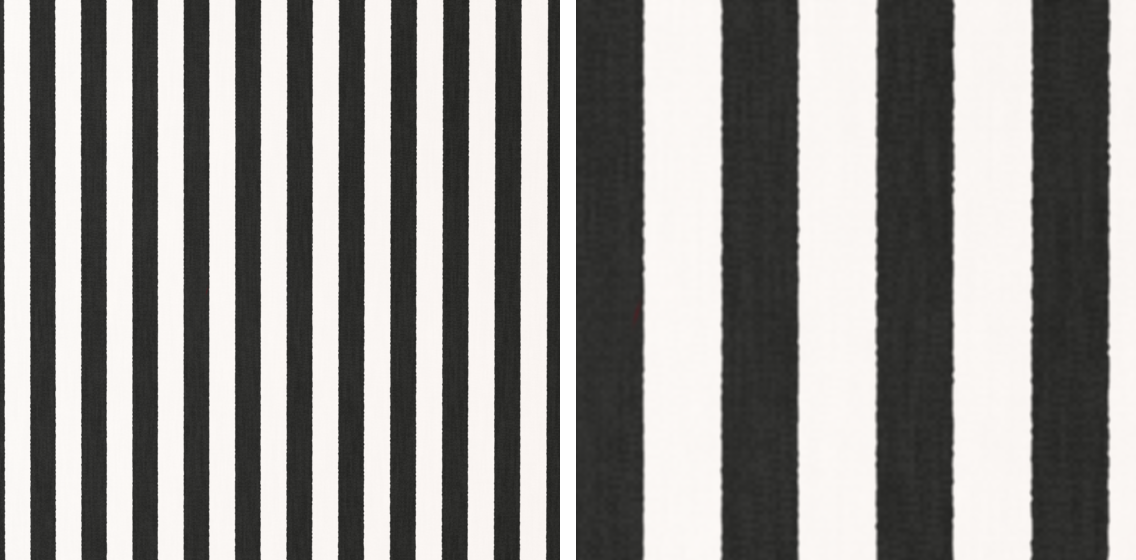
Left, the full canvas; right, a detail of the centre.
A three.js fragment shader for this pattern:

```glsl
varying vec2 vUv;

#define FIRST_EDGE 0.0540
#define PERIOD 0.0910
#define STRETCH 0.00142
#define DARK_SHARE 0.495
#define EDGE_SOFTNESS 0.0016
#define THREADS 300.0
#define DARK_GRAIN 0.075
#define LIGHT_GRAIN 0.018
#define FLECK_POS vec2(0.3695, 0.480)

float hash(vec2 p) {
  return fract(sin(dot(p, vec2(127.1, 311.7))) * 43758.5453);
}

float noise(vec2 p) {
  vec2 i = floor(p);
  vec2 f = fract(p);
  f = f * f * (3.0 - 2.0 * f);
  float low = mix(hash(i), hash(i + vec2(1.0, 0.0)), f.x);
  float high = mix(hash(i + vec2(0.0, 1.0)), hash(i + vec2(1.0, 1.0)), f.x);
  return mix(low, high, f.y);
}

// Stripe coordinate: periods widen to the right and lean slightly
float stripeCoord(vec2 uv) {
  float lean = (uv.y - 0.5) * (0.0052 * uv.x - 0.0016);
  float x = uv.x - lean - FIRST_EDGE;
  return x / (PERIOD + STRETCH * x);
}

// 1 inside a dark stripe, 0 on the light ground
float darkStripe(vec2 uv) {
  float offset = fract(stripeCoord(uv) - 0.5 * DARK_SHARE + 0.5) - 0.5;
  float dist = (abs(offset) - 0.5 * DARK_SHARE) * PERIOD;
  return 1.0 - smoothstep(-EDGE_SOFTNESS, EDGE_SOFTNESS, dist);
}

// Woven grain, centred on zero: long warp streaks, fine weft, speckle
float weave(vec2 uv) {
  float warp = noise(uv * vec2(THREADS, 30.0));
  float weft = noise(uv * vec2(45.0, THREADS) + 37.0);
  float speckle = noise(uv * THREADS * 1.3 + 91.0);
  return 0.4 * warp + 0.15 * weft + 0.45 * speckle - 0.5;
}

// Small slanted stray fibre
float fleck(vec2 uv) {
  vec2 p = uv - FLECK_POS;
  p.x -= 0.25 * p.y;
  return exp(-dot(p * p, vec2(400000.0, 25000.0)));
}

void main() {
  float grain = weave(vUv);
  float cloud = noise(vUv * 5.0) - 0.5;

  // Cloth colours drift slightly across the width
  vec3 light = mix(vec3(0.984, 0.974, 0.964), vec3(0.978, 0.958, 0.946), vUv.x);
  vec3 dark = mix(vec3(0.187, 0.187, 0.182), vec3(0.165, 0.165, 0.156), vUv.x);
  light += LIGHT_GRAIN * grain + 0.004 * cloud;
  dark += DARK_GRAIN * grain + 0.012 * cloud;
  dark = mix(dark, vec3(0.32, 0.11, 0.13), 0.6 * fleck(vUv));

  // Threads make the stripe borders slightly uneven
  float wobble = (noise(vec2(vUv.x * 20.0, vUv.y * THREADS)) - 0.5) * 0.001;
  vec3 color = mix(light, dark, darkStripe(vUv + vec2(wobble, 0.0)));
  gl_FragColor = vec4(color, 1.0);
}
```
